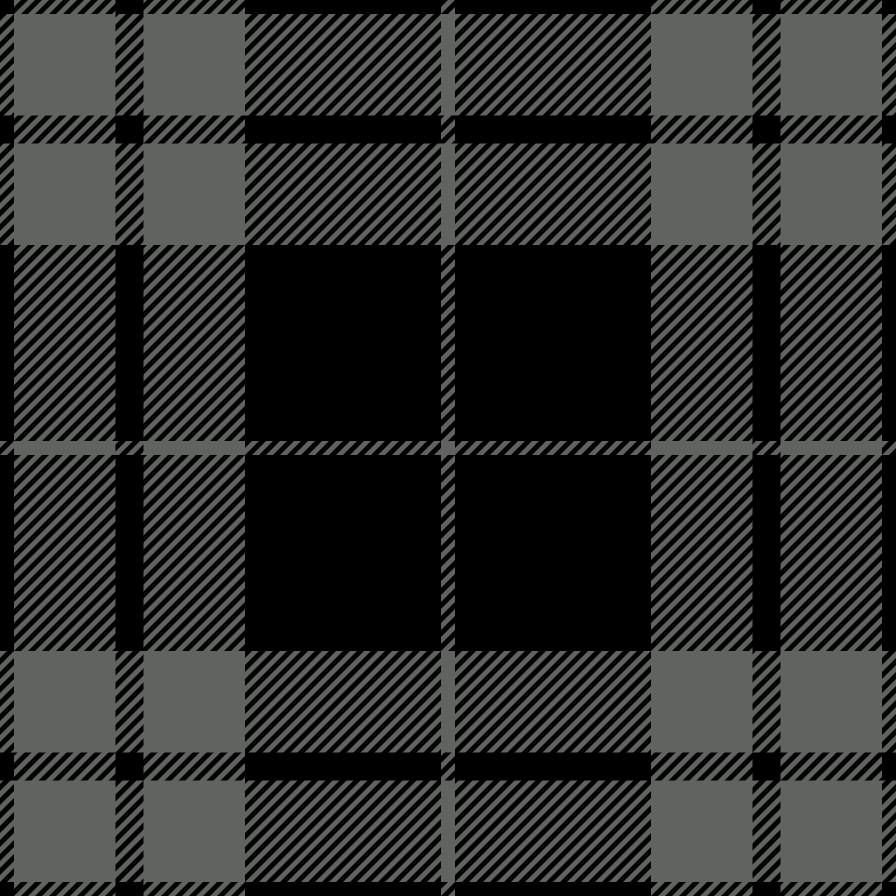
Give the GLSL for this pattern, as a three.js fragment shader.

```glsl
// Two-colour tartan: one mirrored sett of grey bands on black, woven in a diagonal twill.
varying vec2 vUv;

// Coverage of a band of given half width, at distance d from its centre line
float band(float d, float halfWidth, float blur) {
  return clamp((halfWidth - abs(d)) / blur + 0.5, 0.0, 1.0);
}

// Share of grey at a thread position; the sett mirrors about its centre
float sett(float thread, float blur) {
  float d = abs(thread - 256.0);
  float thinLine = band(d, 4.0, blur);
  float widePair = band(abs(d - 182.0) - 37.0, 29.0, blur);
  return max(thinLine, widePair);
}

void main() {
  // 512 half-threads span the canvas
  vec2 thread = vUv * 512.0;
  vec2 blur = max(fwidth(thread), 1e-4);

  // Vertical warp and horizontal weft share the same sett
  float warp = sett(thread.x, blur.x);
  float weft = sett(thread.y, blur.y);

  // Twill: weft lies on top along half of each rising diagonal
  float diagonal = mod(thread.x - thread.y, 8.0) - 6.0;
  diagonal -= 8.0 * floor(diagonal / 8.0 + 0.5);
  float weftOnTop = band(diagonal, 2.0, length(blur));

  vec3 black = vec3(0.0);
  vec3 grey = vec3(0.38, 0.39, 0.38);
  gl_FragColor = vec4(mix(black, grey, mix(warp, weft, weftOnTop)), 1.0);
}
```
